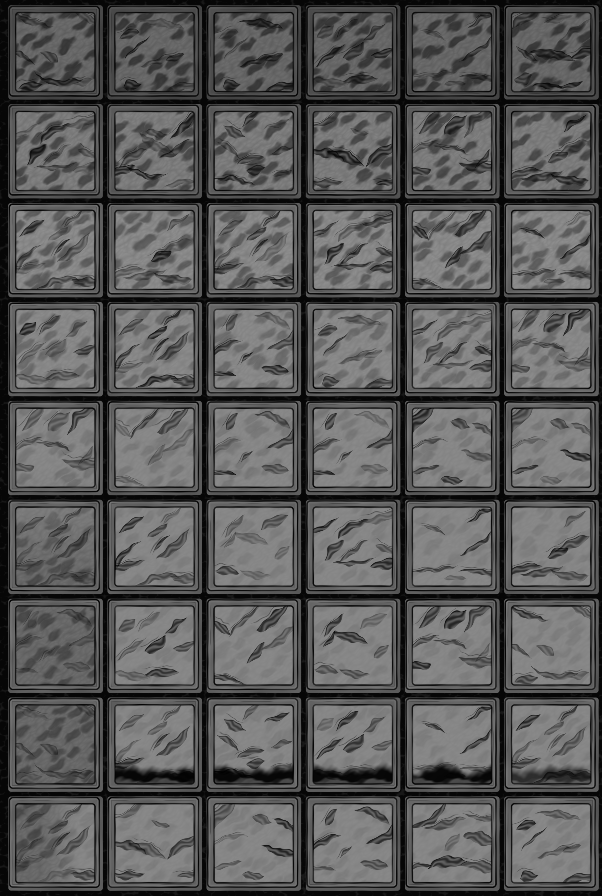
A Shadertoy shader for this pattern:

```glsl
float hash(vec2 p) {
    return fract(sin(dot(p, vec2(127.1, 311.7))) * 4375.85);
}

float roundBox(vec2 p, float halfSize, float radius) {
    vec2 q = abs(p) - halfSize + radius;
    return length(max(q, 0.0)) + min(max(q.x, q.y), 0.0) - radius;
}

// Distance to the nearest jittered cell point
float cellular(vec2 p) {
    vec2 cell = floor(p);
    float nearest = 2.0;
    for (int j = -1; j <= 1; j++)
    for (int i = -1; i <= 1; i++) {
        vec2 c = cell + vec2(i, j);
        nearest = min(nearest, length(c + vec2(hash(c), hash(c + 37.0)) - p));
    }
    return nearest;
}

float waves(vec2 p) {
    return (sin(p.x + 1.7 * sin(p.y * 0.8)) + 0.6 * sin(p.y * 2.1 + p.x * 1.3)
          + 0.4 * sin(p.x * 3.7 - p.y * 2.9)) * 0.5;
}

float line(float d, float halfWidth, float aa) {
    return 1.0 - smoothstep(halfWidth - aa, halfWidth + aa, abs(d));
}

vec2 turn(vec2 p, float angle) {
    vec2 dir = vec2(cos(angle), sin(angle));
    return vec2(dot(p, dir), dot(p, vec2(-dir.y, dir.x)));
}

// Tapered flute pressed into the glass, with streaks and a darker rim
float flute(vec2 p, float len, float width, float aa) {
    float t = p.x / len;
    float d = abs(p.y) + width * (t * t - 1.0);
    float body = 1.0 - smoothstep(-aa, aa, d);
    float streak = 0.7 + 0.3 * sin(p.y * 130.0 + 2.5 * sin(p.x * 23.0));
    float edge = line(d + 0.006, 0.004, aa) * step(0.0, p.y);
    return body * min(streak + 0.5 * edge, 1.15);
}

float glass(vec2 p, vec2 id, float aa) {
    float fromTop = 8.0 - id.y;
    float seed = floor(hash(id + 3.0) * 17.0);
    float upper = 1.0 - smoothstep(0.0, 5.0, fromTop);
    float sooty = (1.0 - step(0.5, id.x)) * (1.0 - smoothstep(2.5, 4.0, id.y + p.y));
    sooty *= id.y < 0.5 ? smoothstep(0.3, -0.2, p.x) : 1.0;

    // Pane brightness, diagonal smudges and fine grain
    float tone = mix(0.38, 0.525, smoothstep(-0.5, 2.0, fromTop)) * (1.0 - 0.24 * sooty);
    vec2 warped = p + 0.02 * vec2(waves(p * 13.0 + seed), waves(p.yx * 17.0 + seed + 4.0));
    vec2 grain = turn(warped + 0.012 * waves(p * 37.0 + seed), 0.6);
    float smudge = 1.0 - smoothstep(0.2, 0.42, cellular(grain * vec2(3.5, 8.0) + id * 11.0));
    tone *= 1.0 - (0.07 + 0.38 * upper + 0.22 * sooty) * smudge;
    float fleck = cellular(grain * vec2(14.0, 30.0) + id * 7.0);
    tone *= 1.0 + (0.05 + 0.12 * upper + 0.1 * sooty) * (0.5 - fleck);

    // Flutes on a jittered three by three layout, some left out
    for (int k = 0; k < 9; k++) {
        float n = float(k);
        vec2 key = vec2(n + 1.0, seed * 1.7);
        if (hash(key + 33.0) < 0.2) continue;
        vec2 center = (vec2(mod(n, 3.0), floor(n / 3.0)) - 1.0) * 0.26;
        center += (vec2(hash(key), hash(key + 5.0)) - 0.5) * 0.18;
        float angle = mix(0.2, 0.95, hash(key + 9.0));
        if (hash(key + 13.0) < 0.35) angle = -0.7 * angle;
        if (k < 3) angle = 0.25 * angle;
        float len = mix(0.09, 0.25, hash(key + 17.0));
        float width = mix(0.02, 0.058, hash(key + 21.0));
        vec2 q = turn(warped - center, angle);
        q.y -= (hash(key + 25.0) - 0.5) * 2.6 * q.x * q.x;
        float depth = mix(0.25, 0.72, hash(key + id + 29.0)) * (1.0 - 0.45 * sooty);
        tone *= 1.0 - depth * flute(q, len, width, aa);
        // Thin dark crease beside the flute
        float crease = line(q.y - width * 1.3, 0.003, aa) * smoothstep(len, 0.5 * len, abs(q.x + 0.03));
        tone *= 1.0 - 0.4 * crease * step(0.5, hash(key + 41.0));
    }

    // Dark settled band near the foot of the second row
    if (id.y == 1.0 && id.x > 0.5) {
        float swell = waves(vec2(p.x * 10.0 + id.x * 2.3, id.x * 1.9));
        float level = -0.25 + 0.06 * swell + 0.015 * waves(p * 25.0);
        float band = smoothstep(level + 0.05, level - 0.06, p.y);
        float foot = smoothstep(-0.385, -0.34, p.y + 0.035 * waves(p * vec2(14.0, 22.0) + id * 2.0));
        tone *= 1.0 - band * mix(0.45, 0.95, foot) * (id.x > 4.5 ? 0.7 : 1.0);
    }
    return tone;
}

void mainImage(out vec4 fragColor, in vec2 fragCoord) {
    vec2 wall = fragCoord / iResolution.xy * vec2(6.07, 9.06) - vec2(0.06, 0.03);
    float aa = 4.53 / iResolution.y;
    vec2 id = clamp(floor(wall), vec2(0.0), vec2(5.0, 8.0));
    vec2 p = wall - id - 0.5;
    float wobble = 0.0015 * waves(wall * 11.0);

    // Mortar with faint scuffs
    float tone = 0.025 + 0.07 * smoothstep(0.5, 0.9, cellular(wall * vec2(17.0, 23.0)));

    // Outer lip and beveled rim, set slightly toward the upper left
    float outer = roundBox(p, 0.477, 0.03) + wobble;
    float rim = roundBox(p - vec2(-0.012, 0.012), 0.452, 0.035) + wobble;
    float pane = roundBox(p - vec2(-0.002, 0.003), 0.4, 0.032) - wobble;
    float rowLight = mix(0.72, 1.0, smoothstep(8.5, 6.0, id.y));
    float wear = 0.97 + 0.08 * waves(wall * 7.0 + id * 3.0);
    tone = mix(tone, 0.37 * rowLight * wear, smoothstep(aa, -aa, outer));
    float patchy = 0.75 + 0.25 * waves(wall * 6.0 + 2.0);
    tone *= 1.0 - clamp(patchy, 0.3, 0.95) * line(rim, 0.008, aa);
    float bevel = mix(0.4, 0.45, smoothstep(-0.035, -0.012, rim)) * rowLight * wear;
    bevel *= 1.0 - 0.3 * line(rim + 0.026, 0.003, aa) * smoothstep(-0.1, 0.5, waves(wall * 8.0));
    tone = mix(tone, bevel, smoothstep(aa, -aa, rim + 0.007));

    // Pane and its dark, uneven seam
    float face = glass(p, id, aa) * (1.0 - 0.12 * smoothstep(-0.02, 0.0, pane));
    tone = mix(tone, face, smoothstep(aa, -aa, pane));
    tone *= 1.0 - clamp(0.72 + 0.25 * waves(wall * 9.0), 0.4, 0.95) * line(pane, 0.007, aa);

    fragColor = vec4(vec3(clamp(tone, 0.0, 1.0)), 1.0);
}
```
